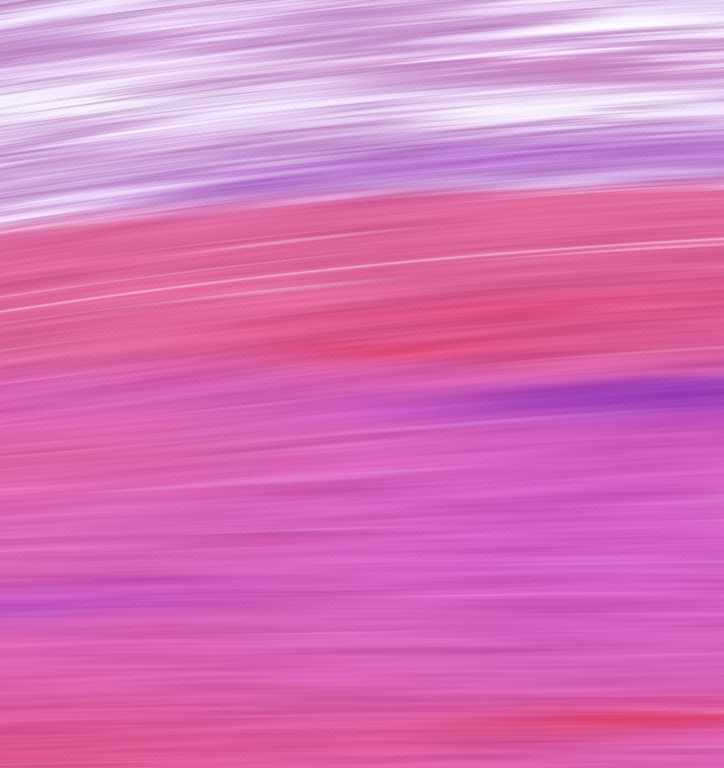
A Shadertoy shader for this background:

```glsl
const vec3 WHITE = vec3(0.96, 0.94, 0.99);
const vec3 LAVENDER = vec3(0.83, 0.69, 0.89);
const vec3 LILAC = vec3(0.78, 0.54, 0.80);
const vec3 PINK = vec3(0.87, 0.40, 0.61);
const vec3 MAGENTA = vec3(0.86, 0.385, 0.71);
const vec3 ORCHID = vec3(0.81, 0.37, 0.78);
const vec3 VIOLET = vec3(0.63, 0.25, 0.76);
const vec3 ROSE = vec3(0.86, 0.33, 0.55);
const vec3 RED = vec3(0.87, 0.24, 0.43);

vec2 randomGradient(vec2 cell) {
    float angle = 6.2832 * fract(sin(dot(cell, vec2(127.1, 311.7))) * 43758.55);
    return vec2(cos(angle), sin(angle));
}

float gradientNoise(vec2 p) {
    vec2 i = floor(p), f = fract(p);
    vec2 u = f * f * f * (f * (f * 6.0 - 15.0) + 10.0);
    float a = dot(randomGradient(i), f);
    float b = dot(randomGradient(i + vec2(1, 0)), f - vec2(1, 0));
    float c = dot(randomGradient(i + vec2(0, 1)), f - vec2(0, 1));
    float d = dot(randomGradient(i + vec2(1, 1)), f - vec2(1, 1));
    return 1.4 * mix(mix(a, b, u.x), mix(c, d, u.x), u.y);
}

// Height along the bowed brush path, measured at the left edge
float brushHeight(vec2 uv) {
    float rise = mix(0.015, 0.095, smoothstep(0.2, 0.6, uv.y));
    return uv.y - rise * uv.x * (1.5 - 0.5 * uv.x);
}

// Sum of bristle marks, from broad to hair-fine
float bristles(vec2 path, float along, float across) {
    float sum = 0.0, weight = 0.5;
    for (int i = 0; i < 4; i++) {
        sum += weight * gradientNoise(path * vec2(along, across) + float(i) * 17.3);
        along *= 1.4;
        across *= 1.9;
        weight *= 0.8;
    }
    return sum;
}

// Soft tilted dab of paint
float daub(vec2 p, vec2 centre, vec2 radius, float slope) {
    vec2 d = p - centre;
    d.y -= slope * d.x;
    d /= radius;
    return exp(-dot(d, d));
}

vec3 paleWash(vec2 p, float streak) {
    vec3 color = mix(LAVENDER, WHITE, 0.1);
    color = mix(color, WHITE, 0.95 * daub(p, vec2(0.08, 0.865), vec2(0.38, 0.038), 0.1));
    color = mix(color, WHITE, daub(p, vec2(0.90, 0.968), vec2(0.28, 0.030), -0.03));
    color = mix(color, WHITE, 0.9 * daub(p, vec2(0.82, 0.855), vec2(0.36, 0.028), 0.02));
    color = mix(color, WHITE, 0.6 * daub(p, vec2(0.10, 0.985), vec2(0.30, 0.018), 0.05));
    color = mix(color, LILAC, 0.75 * daub(p, vec2(0.55, 0.975), vec2(0.17, 0.050), -0.05));
    color = mix(color, LILAC, 0.65 * daub(p, vec2(0.12, 0.942), vec2(0.35, 0.018), 0.06));
    color = mix(color, mix(LILAC, PINK, 0.25), 0.85 * daub(p, vec2(0.80, 0.912), vec2(0.40, 0.023), 0.01));
    color = mix(color, LILAC, 0.4 * daub(p, vec2(0.20, 0.80), vec2(0.35, 0.025), 0.1));
    color = mix(color, WHITE, clamp(1.1 * streak, 0.0, 0.7));
    return mix(color, LILAC, clamp(-1.2 * streak, 0.0, 0.65));
}

vec3 warmBody(vec2 p) {
    vec3 color = mix(MAGENTA, PINK, smoothstep(0.47, 0.55, p.y));
    color = mix(color, ORCHID, 0.8 * daub(p, vec2(0.85, 0.30), vec2(0.55, 0.20), 0.0));
    color = mix(color, ORCHID, 0.4 * daub(p, vec2(0.35, 0.49), vec2(0.30, 0.035), 0.0));
    color = mix(color, PINK, 0.65 * daub(p, vec2(0.0, 0.40), vec2(0.35, 0.05), 0.06));
    color = mix(color, ROSE, 0.9 * daub(p, vec2(0.0, 0.02), vec2(0.65, 0.09), 0.0));
    color = mix(color, ROSE, 0.8 * daub(p, vec2(0.75, 0.58), vec2(0.42, 0.055), 0.05));
    color = mix(color, RED, 0.7 * daub(p, vec2(0.54, 0.545), vec2(0.20, 0.014), 0.01));
    color = mix(color, RED, 0.4 * daub(p, vec2(0.68, 0.595), vec2(0.32, 0.016), 0.05));
    color = mix(color, ROSE, 0.8 * daub(p, vec2(0.75, 0.055), vec2(0.40, 0.030), 0.06));
    color = mix(color, RED, 0.85 * daub(p, vec2(0.90, 0.063), vec2(0.18, 0.014), 0.02));
    color = mix(color, VIOLET, 0.5 * daub(p, vec2(0.04, 0.213), vec2(0.28, 0.024), 0.05));
    color = mix(color, VIOLET, 0.75 * daub(p, vec2(0.88, 0.473), vec2(0.26, 0.030), 0.0));
    return mix(color, VIOLET * 0.95, 0.85 * daub(p, vec2(1.0, 0.495), vec2(0.32, 0.019), 0.06));
}

void mainImage(out vec4 fragColor, in vec2 fragCoord) {
    vec2 uv = fragCoord / iResolution.xy;
    vec2 path = vec2(uv.x, brushHeight(uv));
    float broad = bristles(path, 1.6, 22.0);
    float fine = bristles(path + 5.0, 2.5, 60.0);
    vec2 frayed = uv + vec2(0.10, 0.012) * broad + vec2(0.05, 0.005) * fine;

    // Pale wash above the warm body
    float edge = 0.705 + 0.057 * uv.x * (2.0 - uv.x);
    float above = frayed.y - edge;
    float softness = mix(0.028, 0.010, smoothstep(0.0, 0.6, uv.x));
    vec3 color = mix(warmBody(frayed), paleWash(frayed, fine + 0.4 * broad),
                     smoothstep(-softness, softness, above));

    // Violet ridge resting on the boundary
    float ridge = (above - 0.022 - 0.018 * uv.x) / 0.027;
    float ridgeFade = smoothstep(0.05, 0.4, uv.x) * (1.0 - 0.25 * uv.x);
    color = mix(color, mix(VIOLET, LILAC, 0.4), 0.9 * ridgeFade * exp(-ridge * ridge));

    // Bristle relief and pale hairlines
    color += 0.085 * fine + 0.025 * broad;
    float hair = gradientNoise(vec2(path.x * 1.3, path.y * 115.0) + 31.0);
    float hairZone = mix(0.15, 0.4, smoothstep(0.50, 0.60, path.y));
    color = mix(color, WHITE, hairZone * smoothstep(0.35, 0.75, hair));
    float scratch = (path.y - 0.594) / 0.0017;
    color = mix(color, WHITE, 0.45 * exp(-scratch * scratch));

    // Faint canvas weave
    vec2 weave = sin(uv * vec2(620.0, 700.0));
    color += 0.008 * weave.x * weave.y;
    fragColor = vec4(clamp(color, 0.0, 1.0), 1.0);
}
```
